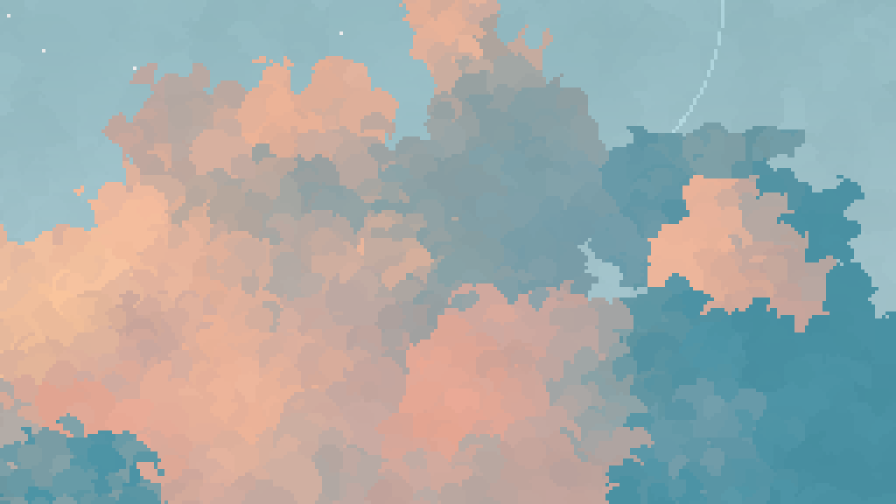
Write a WebGL 2 fragment shader that draws this texture.

```glsl
#version 300 es
precision highp float;
uniform vec2 u_resolution;
out vec4 fragColor;

#define ROWS 144.0
#define COARSE_PUFF 0.072
#define FINE_PUFF 0.034
#define FINE_SHARE 0.55
#define COLOR_JITTER 0.085
#define EDGE_INSET 0.012
#define STAR_COUNT 7

const vec3 SKY_HIGH = vec3(0.58, 0.73, 0.76);
const vec3 SKY_LOW = vec3(0.63, 0.76, 0.79);
const vec3 CREAM = vec3(0.98, 0.77, 0.61);
const vec3 PEACH = vec3(0.94, 0.71, 0.60);
const vec3 ROSE = vec3(0.91, 0.65, 0.57);
const vec3 MAUVE = vec3(0.78, 0.65, 0.62);
const vec3 STONE = vec3(0.69, 0.66, 0.64);
const vec3 SLATE = vec3(0.52, 0.63, 0.65);
const vec3 BLUE = vec3(0.46, 0.62, 0.67);
const vec3 TEAL = vec3(0.29, 0.57, 0.64);

float hash(vec2 p) {
  vec3 a = fract(vec3(p.xyx) * 0.1031);
  a += dot(a, a.yzx + 33.33);
  return fract((a.x + a.y) * a.z);
}

vec2 hash2(vec2 p) { return vec2(hash(p), hash(p + 47.3)); }

float noise(vec2 p) {
  vec2 i = floor(p), f = fract(p);
  f = f * f * (3.0 - 2.0 * f);
  return mix(mix(hash(i), hash(i + vec2(1, 0)), f.x),
             mix(hash(i + vec2(0, 1)), hash(i + 1.0), f.x), f.y);
}

float oval(vec2 p, float x, float y, float rx, float ry) {
  return (length((p - vec2(x, y)) / vec2(rx, ry)) - 1.0) * min(rx, ry);
}

// Soft spot of colour
void tint(inout vec3 c, vec2 p, float x, float y, float rx, float ry, vec3 ink) {
  vec2 d = (p - vec2(x, y)) / vec2(rx, ry);
  c = mix(c, ink, exp(-dot(d, d)));
}

// Centre of the topmost round puff; lower puffs overlap higher ones
vec2 puffCenter(vec2 p, float size) {
  vec2 g = p / size, cell = floor(g), best = g;
  float top = -1e3;
  for (int j = -1; j <= 1; j++)
    for (int i = -1; i <= 1; i++) {
      vec2 id = cell + vec2(i, j), c = id + hash2(id + 80.0);
      float d = length(g - c), r = 0.6 + 0.36 * hash(id + 9.7);
      float rank = d < r ? 10.0 - (c.y - cell.y) + 0.9 * hash(id + 3.1) : -d;
      if (rank > top) { top = rank; best = c; }
    }
  return best * size;
}

vec3 mainCloud(vec2 q) {
  vec3 c = MAUVE;
  tint(c, q, 1.04, 0.68, 0.32, 0.29, SLATE);
  tint(c, q, 1.12, 0.52, 0.22, 0.17, BLUE);
  tint(c, q, 0.90, 0.45, 0.13, 0.11, SLATE);
  tint(c, q, 0.50, 0.60, 0.18, 0.08, SLATE);
  tint(c, q, 0.75, 0.61, 0.15, 0.07, SLATE);
  tint(c, q, 0.38, 0.78, 0.14, 0.10, STONE);
  tint(c, q, 0.89, 0.95, 0.13, 0.10, PEACH);
  tint(c, q, 0.68, 0.80, 0.14, 0.08, PEACH);
  tint(c, q, 0.53, 0.77, 0.07, 0.11, PEACH);
  tint(c, q, 0.25, 0.54, 0.13, 0.14, PEACH);
  tint(c, q, 0.12, 0.40, 0.22, 0.15, CREAM);
  tint(c, q, 0.43, 0.37, 0.12, 0.20, PEACH);
  tint(c, q, 0.28, 0.33, 0.10, 0.09, MAUVE);
  tint(c, q, 0.57, 0.44, 0.09, 0.07, STONE);
  tint(c, q, 0.75, 0.49, 0.09, 0.06, PEACH);
  tint(c, q, 0.22, 0.15, 0.17, 0.10, ROSE);
  tint(c, q, 0.50, 0.17, 0.13, 0.14, PEACH);
  tint(c, q, 0.64, 0.04, 0.12, 0.08, STONE);
  return c;
}

vec3 scene(vec2 p) {
  // Sky with a faint trail and stars
  vec3 c = mix(SKY_LOW, SKY_HIGH, smoothstep(0.4, 1.0, p.y));
  float trail = abs(length(p - vec2(1.04, 1.0)) - 0.395);
  c += 0.10 * step(trail, 0.003) * step(0.73, p.y) * step(1.3, p.x);
  for (int i = 0; i < STAR_COUNT; i++) {
    vec2 star = vec2(1.78, 0.35) * hash2(vec2(i, 5)) + vec2(0, 0.65);
    vec2 d = abs(p - star);
    c = mix(c, vec3(0.92), step(max(d.x, d.y), 0.5 / ROWS));
  }

  // Pick a puff, then flatten shape and colour over it
  vec2 fine = puffCenter(p, FINE_PUFF);
  vec2 q = hash(fine * 91.0) < FINE_SHARE ? fine : puffCenter(p, COARSE_PUFF);
  vec2 k = q + COLOR_JITTER * (hash2(q * 173.0) - 0.5);
  float inset = EDGE_INSET + 0.02 * (noise(q * 22.0) - 0.5);

  // Distant teal bank
  float d = min(oval(q, 1.25, 0.60, 0.09, 0.19), oval(q, 1.41, 0.54, 0.19, 0.21));
  d = min(d, min(oval(q, 1.63, 0.47, 0.10, 0.17), oval(q, 1.50, 0.70, 0.10, 0.04)));
  if (d + inset < 0.0) {
    c = TEAL;
    tint(c, k, 1.20, 0.52, 0.16, 0.26, BLUE);
    tint(c, k, 1.46, 0.70, 0.14, 0.07, SLATE);
  }

  // Tall warm cloud
  d = min(oval(q, 0.38, 0.63, 0.17, 0.235), oval(q, 0.545, 0.75, 0.045, 0.115));
  d = min(d, min(oval(q, 0.68, 0.72, 0.12, 0.165), oval(q, 0.90, 0.95, 0.115, 0.12)));
  d = min(d, min(oval(q, 1.02, 0.65, 0.20, 0.28), oval(q, 0.30, 0.19, 0.35, 0.44)));
  d = min(d, min(oval(q, 0.01, 0.455, 0.09, 0.11), oval(q, 0.69, 0.30, 0.53, 0.44)));
  d = min(d, oval(q, 0.01, 0.25, 0.16, 0.22));
  if (d + inset < 0.0) c = mainCloud(k);

  // Near teal mass
  d = min(oval(q, 1.58, 0.08, 0.44, 0.30), oval(q, 1.34, 0.27, 0.17, 0.15));
  if (d + inset < 0.0) {
    c = TEAL;
    tint(c, k, 1.19, 0.30, 0.12, 0.14, SLATE);
    tint(c, k, 1.40, 0.12, 0.10, 0.09, BLUE);
  }

  // Rosy front bank
  d = min(oval(q, 1.01, 0.13, 0.25, 0.29), oval(q, 1.14, 0.32, 0.11, 0.12));
  d = min(d, oval(q, 1.30, 0.43, 0.07, 0.035));
  if (d + inset < 0.0) {
    c = MAUVE;
    tint(c, k, 0.88, 0.21, 0.14, 0.17, ROSE);
    tint(c, k, 1.21, 0.23, 0.09, 0.14, SLATE);
    tint(c, k, 0.93, 0.02, 0.11, 0.06, STONE);
  }

  // Lit puff on the right
  d = min(oval(q, 1.45, 0.50, 0.14, 0.145), oval(q, 1.57, 0.43, 0.10, 0.08));
  if (d + inset < 0.0) {
    c = MAUVE;
    tint(c, k, 1.39, 0.52, 0.12, 0.16, PEACH);
    tint(c, k, 1.56, 0.58, 0.08, 0.10, STONE);
    tint(c, k, 1.66, 0.45, 0.05, 0.10, STONE);
  }

  // Shadowed lower left corner
  if (oval(q, 0.09, 0.0, 0.27, 0.17) + inset < 0.0) c = mix(TEAL, SLATE, hash(q * 57.0));
  if (oval(q, 0.0, 0.18, 0.06, 0.09) + inset < 0.0) c = STONE;

  return c + 0.035 * (noise(q * 14.0) - 0.5);
}

void main() {
  // Average four samples so block edges stay smooth at any size
  vec3 color = vec3(0.0);
  for (int i = 0; i < 4; i++) {
    vec2 offset = vec2(i & 1, i >> 1) * 0.5 - 0.25;
    vec2 p = (gl_FragCoord.xy + offset) / u_resolution.y;
    color += scene((floor(p * ROWS) + 0.5) / ROWS);
  }
  fragColor = vec4(color * 0.25, 1.0);
}
```
